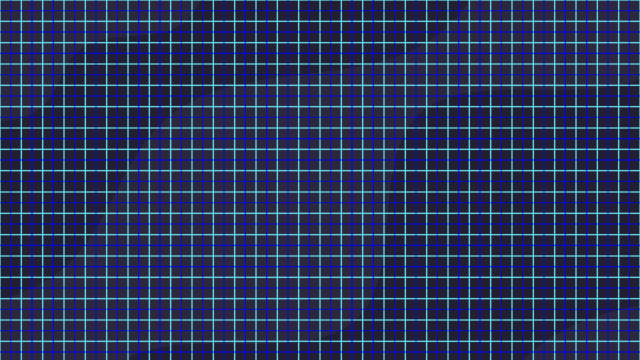
Give the GLSL for this pattern, as a WebGL 2 fragment shader.

```glsl
#version 300 es
precision highp float;
// Cyan square grid with thinner blue lines at half steps, over wavy dark bands.

uniform vec2 u_resolution;
out vec4 fragColor;

const float COLUMNS = 30.0;
const float CYAN_WIDTH = 0.061;   // line widths, as parts of a cell
const float BOLD_WIDTH = 0.046;
const float FAINT_WIDTH = 0.035;
const float CYAN_BLUR = 1.2;      // filter sizes, as parts of a pixel
const float BLUE_BLUR = 1.3;

const vec3 DARK = vec3(0.130, 0.122, 0.192);
const vec3 LIGHT = vec3(0.168, 0.157, 0.245);
const vec3 CYAN = vec3(0.40, 0.88, 0.95);
const vec3 BLUE = vec3(0.0, 0.0, 1.0);

// Share of a box filter of the given size covered by a line at distance d.
vec2 lineCoverage(vec2 d, vec2 width, float size) {
  vec2 high = min(0.5 * width, d + 0.5 * size);
  vec2 low = max(-0.5 * width, d - 0.5 * size);
  return max(high - low, 0.0) / size;
}

// Coverage of both line directions together.
float either(vec2 c) {
  return 1.0 - (1.0 - c.x) * (1.0 - c.y);
}

// Blue lines come in groups of five, of which two are bold.
vec2 blueWidth(vec2 index) {
  vec2 k = mod(index, 5.0);
  vec2 bold = step(0.5, k) * step(k, vec2(2.5));
  return mix(vec2(FAINT_WIDTH), vec2(BOLD_WIDTH), bold);
}

// 1 beyond a sloping wave across the diagonal, 0 before it.
float beyondWave(vec2 diag, float base, float slope, float amp,
                 float trough, float freq, float soft) {
  float edge = base + slope * diag.y - amp * cos(freq * (diag.y - trough));
  return smoothstep(-soft, soft, diag.x - edge);
}

// Alternating light and dark bands, from upper left to lower right.
float lightBands(vec2 p, float soft) {
  vec2 diag = vec2(p.x + p.y, p.x - p.y);
  float light = 1.0;
  light -= beyondWave(diag, 0.225, 0.25, 0.035, 0.06, 17.45, soft);
  light += beyondWave(diag, 0.510, 0.23, 0.085, 0.12, 6.5, soft);
  light -= beyondWave(diag, 0.920, 0.09, 0.130, 0.485, 7.2, soft);
  light += beyondWave(diag, 1.310, 0.32, 0.030, 0.37, 10.0, soft);
  return clamp(light, 0.0, 1.0);
}

void main() {
  // Canvas width is 1; y runs down from the top edge.
  vec2 p = vec2(gl_FragCoord.x, u_resolution.y - gl_FragCoord.y) / u_resolution.x;
  float pixel = 1.0 / u_resolution.x;

  vec2 cell = p * COLUMNS;
  float cellPixel = pixel * COLUMNS;

  // Signed distances to the nearest cyan and blue lines.
  vec2 toCyan = fract(cell + 0.5) - 0.5;
  vec2 toBlue = fract(cell) - 0.5;

  float cyan = either(lineCoverage(toCyan, vec2(CYAN_WIDTH), cellPixel * CYAN_BLUR));
  float blue = either(lineCoverage(toBlue, blueWidth(floor(cell)), cellPixel * BLUE_BLUR));

  // Blue lines lie on top of the cyan ones.
  vec3 color = mix(DARK, LIGHT, lightBands(p, pixel));
  color = mix(color, CYAN, cyan);
  color = mix(color, BLUE, blue);
  fragColor = vec4(color, 1.0);
}
```
